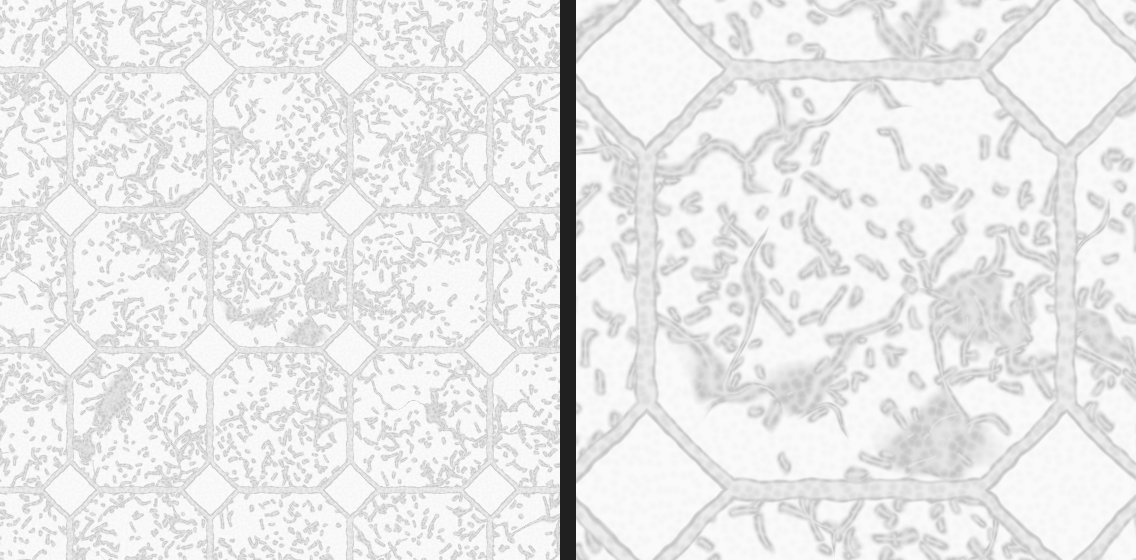
Left: the whole. Right: its middle third, enlarged.
Give the GLSL for this pattern, as a WebGL 2 fragment shader.

```glsl
#version 300 es
precision highp float;
uniform vec2 u_resolution;
out vec4 fragColor;

// Lengths are in tile units; REPEATS tiles span the canvas
const float REPEATS = 4.0;
const float DIAMOND_RADIUS = 0.208;
const float JOINT_HALF = 0.022;
const float RING_HALF = 0.015;
const float EDGE_WIDTH = 0.007;
const float SPECK_RADIUS = 0.010;
const float DASH_SCALE = 13.0;
const float DOT_SCALE = 22.0;
const float VEIN_SCALE = 2.1;
const float GRAIN_SCALE = 42.0;
const vec3 STONE = vec3(0.982);
const vec3 PALE_GRAY = vec3(0.88);
const vec3 MID_GRAY = vec3(0.77);

vec2 hash2(vec2 p) {
    vec3 q = fract(p.xyx * vec3(0.1031, 0.1030, 0.0973));
    q += dot(q, q.yzx + 33.33);
    return fract((q.xx + q.yz) * q.zy);
}

// Distances to the nearest and second nearest cell points
vec2 cellular(vec2 p) {
    vec2 cell = floor(p), nearest = vec2(9.0);
    for (int y = -1; y <= 1; y++)
    for (int x = -1; x <= 1; x++) {
        vec2 id = cell + vec2(x, y);
        float d = length(id + hash2(id) - p);
        nearest = vec2(min(nearest.x, d), min(nearest.y, max(nearest.x, d)));
    }
    return nearest;
}

vec2 wobble(vec2 p) {
    return sin(p.yx * 19.0 + 1.3 * sin(p * 11.0))
         + 0.6 * sin(p.yx * 47.0 + 2.0 * sin(p * 31.0));
}

// Slow field, about -1 to 1, that gathers marks into clusters
float cluster(vec2 p) {
    vec2 w = p + 0.35 * sin(p.yx * 3.7);
    return 0.5 * sin(w.x * 5.3 + w.y * 2.1) + 0.5 * sin(w.y * 6.7 - w.x * 3.4);
}

// Distance to scattered, bent strokes
float strokes(vec2 p, float scale, float reach, float density) {
    vec2 g = p * scale, cell = floor(g);
    float nearest = 9.0;
    for (int y = -1; y <= 1; y++)
    for (int x = -1; x <= 1; x++) {
        vec2 id = cell + vec2(x, y);
        vec2 traits = hash2(id + 57.3);
        if (traits.x > density + 0.28 * cluster(id / scale)) continue;
        float angle = 6.2832 * traits.y;
        vec2 dir = vec2(cos(angle), sin(angle));
        vec2 v = g - id - hash2(id);
        float halfLength = reach * (0.15 + 0.85 * fract(traits.x * 41.0));
        float along = clamp(dot(v, dir), -halfLength, halfLength);
        v -= dir * along + vec2(-dir.y, dir.x) * along * along * (traits.y - 0.5);
        nearest = min(nearest, length(v));
    }
    return nearest / scale;
}

float band(float d, float halfWidth, float soft) {
    return 1.0 - smoothstep(halfWidth - soft, halfWidth + soft, abs(d));
}

void main() {
    vec2 p = gl_FragCoord.xy / u_resolution * REPEATS;
    float pixel = REPEATS / min(u_resolution.x, u_resolution.y);
    float soft = max(pixel * 0.7, 0.004);
    vec2 tile = floor(p + 0.5);
    vec2 traits = hash2(tile + 11.7);
    float grain = 1.0 - smoothstep(0.1, 0.7, cellular(p * GRAIN_SCALE).x);

    // Joints and the rings around the small diamonds
    vec2 q = abs(fract(p + 0.003 * wobble(p * 1.7)) - 0.5);
    float diamond = (q.x + q.y - DIAMOND_RADIUS) * 0.7071;
    float joint = max(min(q.x, q.y) - JOINT_HALF, -diamond);
    float grout = min(joint, abs(diamond) - RING_HALF);
    float groutFill = 1.0 - smoothstep(-soft, soft, grout);
    float groutEdge = band(grout, EDGE_WIDTH * 0.5, soft);

    // Short marks, different in each octagon
    vec2 s = p + floor(traits * 29.0) * 1.37 + 0.008 * wobble(p + traits);
    float marks = min(strokes(s, DASH_SCALE, 0.75, 0.40),
                      strokes(s + 7.1, DOT_SCALE, 0.35, 0.28));

    // Broken veins along cell borders
    vec2 f = cellular(s * VEIN_SCALE + 0.09 * wobble(s * 0.6));
    float vein = (f.y - f.x) * 0.5 / VEIN_SCALE;
    vein += 0.05 * smoothstep(-0.1, 0.35, cluster(s * 0.8 + 4.0) + 0.6 * traits.x - 0.35);
    marks = min(marks, vein);

    // Soft halo, darker rim and mottled core
    float onTile = smoothstep(0.0, 0.02, diamond) * (1.0 - groutFill);
    float halo = (1.0 - smoothstep(SPECK_RADIUS, SPECK_RADIUS * 2.1, marks)) * onTile;
    float rim = band(marks - SPECK_RADIUS * 0.7, 0.004, soft) * onTile;

    vec3 color = STONE - 0.016 * grain;
    color = mix(color, PALE_GRAY, halo * (0.75 + 0.25 * grain));
    color = mix(color, MID_GRAY, rim * (0.35 + 0.6 * grain));
    color = mix(color, mix(STONE, PALE_GRAY, 0.55 + 0.5 * grain), groutFill);
    color = mix(color, MID_GRAY, groutEdge * (0.55 + 0.35 * grain));
    // Dark inner border of each diamond
    color = mix(color, MID_GRAY, 0.6 * band(diamond + RING_HALF, EDGE_WIDTH * 0.5, soft));
    fragColor = vec4(color, 1.0);
}
```
